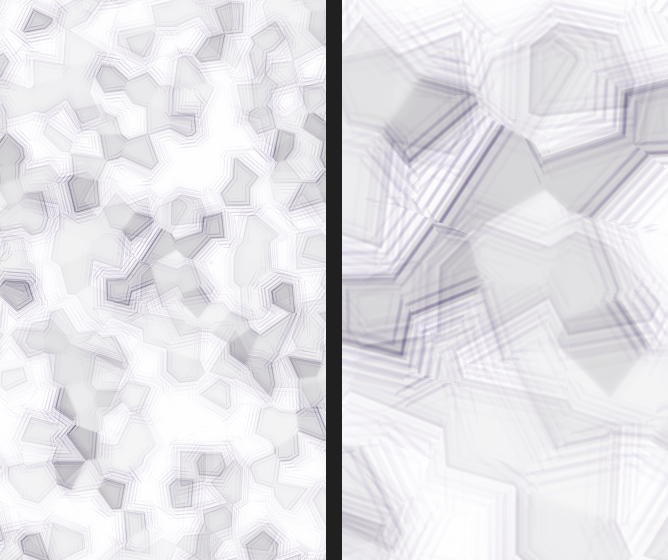
Left: the whole. Right: its middle third, enlarged.
Write a Shadertoy shader that draws this background.

```glsl
vec2 hash2(vec2 p) {
    vec3 q = fract(p.xyx * vec3(0.1031, 0.1030, 0.0973));
    q += dot(q, q.yzx + 33.33);
    return fract((q.xx + q.yz) * q.zy);
}

float gradientNoise(vec2 p) {
    vec2 i = floor(p), f = fract(p);
    vec2 u = f * f * (3.0 - 2.0 * f), e = vec2(0, 1);
    float a = dot(hash2(i) * 2.0 - 1.0, f);
    float b = dot(hash2(i + e.yx) * 2.0 - 1.0, f - e.yx);
    float c = dot(hash2(i + e) * 2.0 - 1.0, f - e);
    float d = dot(hash2(i + 1.0) * 2.0 - 1.0, f - 1.0);
    return mix(mix(a, b, u.x), mix(c, d, u.x), u.y);
}

// x: signed distance to the filled Voronoi cells (positive inside), y: their tone
vec2 shards(vec2 p, float coverage) {
    vec2 cell = floor(p), f = fract(p);
    vec2 filled = vec2(9.0), empty = vec2(-9.0);
    float toneSum = 0.0, weightSum = 1e-30;
    for (int y = -2; y <= 2; y++)
    for (int x = -2; x <= 2; x++) {
        vec2 g = vec2(x, y), id = cell + g;
        vec2 site = g + 0.1 + 0.8 * hash2(id) - f;
        vec2 pick = hash2(id + 71.3);
        float reach = dot(site, site);
        if (pick.x + 0.7 * gradientNoise(id * 0.27) < coverage) {
            if (reach < dot(filled, filled)) filled = site;
            float w = exp(-40.0 * reach);
            toneSum += w * pick.y;
            weightSum += w;
        } else if (reach < dot(empty, empty)) empty = site;
    }
    float d = (dot(empty, empty) - dot(filled, filled)) / (2.0 * distance(empty, filled));
    return vec2(d, toneSum / weightSum);
}

void mainImage(out vec4 fragColor, in vec2 fragCoord) {
    vec2 uv = fragCoord / iResolution.x;
    float fill = 0.0, ink = 0.0;

    // A pale broad layer under a smaller, darker one
    for (int layer = 0; layer < 2; layer++) {
        float dark = float(layer);
        float scale = mix(11.0, 13.0, dark);
        float soft = 0.005 + 0.4 * scale / iResolution.x;

        // Slightly displaced ghosts of the same shapes
        for (int ghost = 0; ghost < 3; ghost++) {
            float k = float(ghost);
            vec2 shift = (hash2(vec2(k, dark + 5.0)) - 0.5) * 0.14 * k;
            vec2 s = shards(uv * scale + shift + 40.0 + 37.0 * dark, mix(0.36, 0.31, dark));
            float d = s.x;
            float tone = mix(0.03 + 0.04 * s.y, 0.04 + 0.13 * s.y * s.y, dark);

            // Flat facets with a stepped halo
            float band = d / 0.14 + 0.4 * k;
            float steps = floor(band) + smoothstep(0.75, 1.0, fract(band));
            float halo = clamp(1.0 + steps / 4.0, 0.0, 1.0);
            float share = ghost == 0 ? 0.7 : 0.15;
            fill += share * tone * (0.84 * smoothstep(-soft, soft, d) + 0.16 * halo * halo);

            // Thin uneven contour lines around each edge
            float line = 1.0 - smoothstep(0.05, 0.29, abs(fract(band) - 0.5));
            float fade = smoothstep(-0.6, -0.05, d) * (1.0 - smoothstep(0.0, 0.4, d));
            float uneven = hash2(vec2(floor(band) + 50.0, k + 7.0 * dark)).x;
            ink += line * fade * (0.15 + 0.85 * uneven) * (0.012 + tone) * 0.85;
        }
    }

    // Let the lines come and go across the canvas
    ink *= clamp(0.9 + 1.3 * gradientNoise(uv * 8.0 + 11.0), 0.25, 1.6);

    vec3 color = vec3(0.998, 0.997, 1.0);
    color -= fill * vec3(1.0, 1.02, 0.97);
    color -= ink * vec3(0.98, 1.12, 0.74);
    fragColor = vec4(color, 1.0);
}
```
